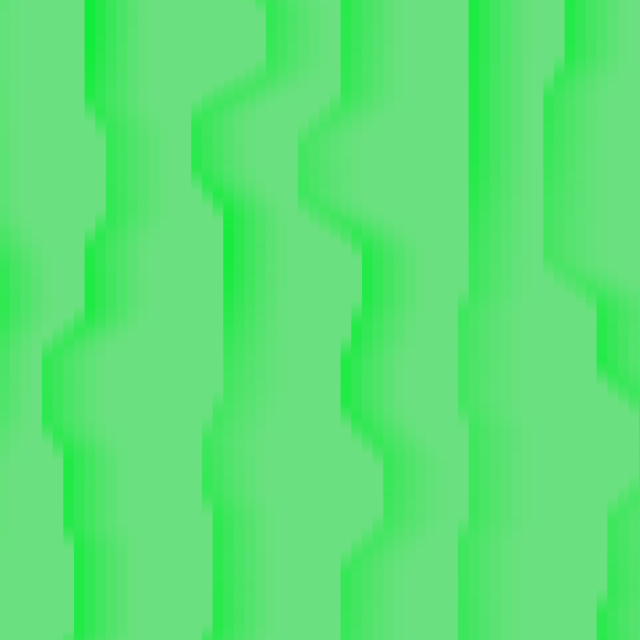
A Shadertoy shader for this pattern:

```glsl
#define CELLS 60.0         // colour columns across the canvas
#define STRIPE_CELLS 12.0  // columns from stripe to stripe
#define STRIPE_START 8.0   // column of the first stripe edge
#define FADE_CELLS 6.0     // width of the fade to the right
#define FADE_POWER 1.45
#define SWAY_CELLS 5.5     // largest sideways shift
#define SWAY_KNOTS 6.0     // shifts over the canvas height
#define GLOW_KNOTS 4.5     // strength changes over the height
#define BLUR 0.018         // vertical softness
#define SOFT 0.14          // softness of column edges
#define BASE_GREEN vec3(0.42, 0.88, 0.50)
#define VIVID_GREEN vec3(0.03, 0.93, 0.20)

float hash(vec2 p) {
    return fract(sin(dot(p, vec2(127.1, 311.7))) * 43758.5453);
}

// Flat steps joined by short smooth ramps
float terrace(float x) {
    return floor(x) + smoothstep(1.0 - SOFT, 1.0, fract(x));
}

// Mostly small shifts with a few wide ones
float knotShift(float stripe, float knot) {
    float r = 2.0 * hash(vec2(stripe, knot)) - 1.0;
    return SWAY_CELLS * r * r * r;
}

float sway(float stripe, float y) {
    float s = y * SWAY_KNOTS + hash(vec2(stripe, 5.3));
    float k = floor(s);
    float blend = smoothstep(0.25, 0.75, fract(s));
    return mix(knotShift(stripe, k), knotShift(stripe, k + 1.0), blend);
}

float glow(float stripe, float y) {
    float s = y * GLOW_KNOTS + hash(vec2(stripe, 9.1));
    float k = floor(s);
    float n = mix(hash(vec2(stripe + 40.0, k)), hash(vec2(stripe + 40.0, k + 1.0)),
                  smoothstep(0.0, 1.0, fract(s)));
    return mix(0.36, 0.96, n);
}

// Sharp left edge, stepped fade to the right
float stripeProfile(float u) {
    float fade = pow(clamp(1.0 - u / FADE_CELLS, 0.0, 1.0), FADE_POWER);
    return clamp(u + 1.0, 0.0, 1.0) * fade;
}

float stripeAt(float stripe, float column, float y) {
    float shift = sway(stripe, y);
    float edge = stripe * STRIPE_CELLS + STRIPE_START + terrace(shift + 0.5);
    float strength = glow(stripe, y) * (1.0 - 0.07 * abs(shift));
    return strength * stripeProfile(column - edge);
}

void mainImage(out vec4 fragColor, in vec2 fragCoord) {
    vec2 uv = fragCoord / iResolution.xy;
    float column = terrace(uv.x * CELLS);
    float nearest = floor((column - STRIPE_START) / STRIPE_CELLS);

    // Strongest of the neighbouring stripes, each softened along y
    float amount = 0.0;
    for (int i = -1; i <= 1; i++) {
        float stripe = nearest + float(i);
        float sum = 0.0;
        for (int j = -4; j <= 4; j++) {
            sum += stripeAt(stripe, column, uv.y + BLUR * float(j) / 4.0);
        }
        amount = max(amount, sum / 9.0);
    }
    fragColor = vec4(mix(BASE_GREEN, VIVID_GREEN, amount), 1.0);
}
```
